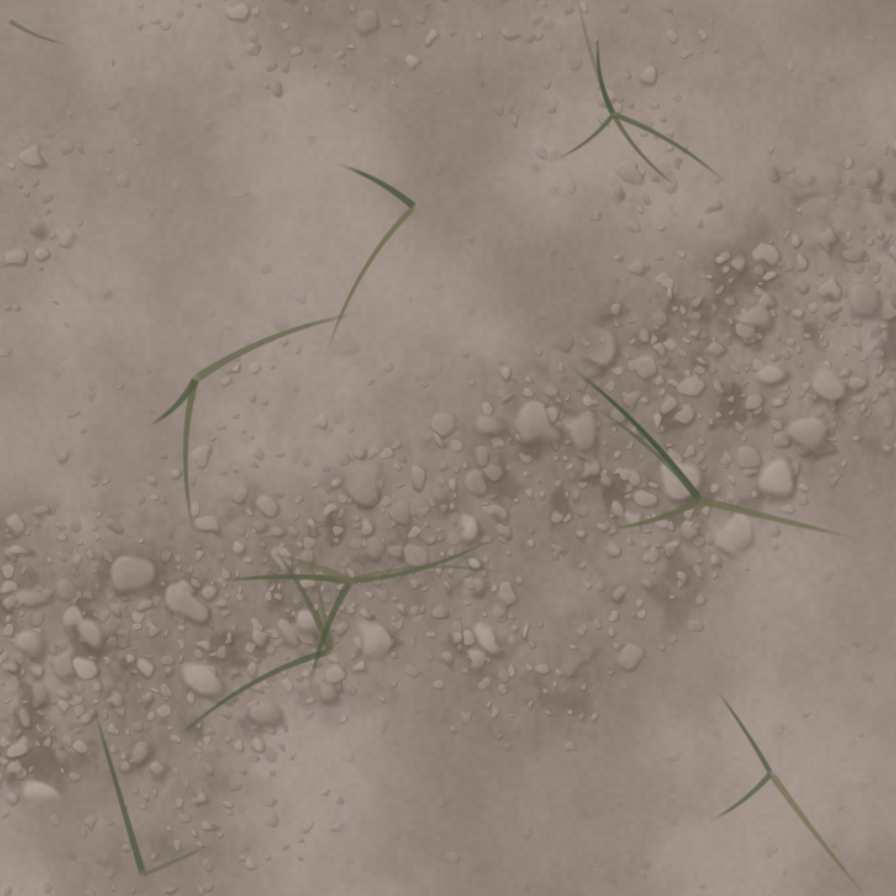
Write a WebGL 2 fragment shader that draws this texture.

```glsl
#version 300 es
precision highp float;
uniform vec2 u_resolution;
out vec4 fragColor;

const vec3 SOIL_DARK = vec3(0.550, 0.496, 0.458);
const vec3 SOIL_LIGHT = vec3(0.640, 0.582, 0.548);
const vec3 CREVICE = vec3(0.385, 0.340, 0.305);
const vec3 STONE_DARK = vec3(0.560, 0.506, 0.468);
const vec3 STONE_LIGHT = vec3(0.675, 0.618, 0.578);
const vec3 GRASS_DARK = vec3(0.255, 0.310, 0.225);
const vec3 GRASS_DRY = vec3(0.440, 0.430, 0.310);
const vec2 LIGHT_DIR = vec2(-0.55, 0.83);
const float BAND_START = 0.19;    // height of the rubble band at the left edge
const float BAND_SLOPE = 0.42;
const float EDGE_SOFTNESS = 0.0018;
const int TUFT_ROWS = 3;
const int MAX_BLADES = 5;
const float TAU = 6.2832;

// Integer hash: three values in 0..1 per cell and layer
vec3 hash3(vec2 cell, float layer) {
    uvec3 v = uvec3(ivec3(vec3(cell, layer)));
    v = v * 1664525u + 1013904223u;
    v.x += v.y * v.z; v.y += v.z * v.x; v.z += v.x * v.y;
    v ^= v >> 16u;
    v.x += v.y * v.z; v.y += v.z * v.x; v.z += v.x * v.y;
    return vec3(v >> 8u) / 16777215.0;
}

float noise(vec2 p, float layer) {
    vec2 i = floor(p), f = fract(p);
    f = f * f * (3.0 - 2.0 * f);
    float bottom = mix(hash3(i, layer).x, hash3(i + vec2(1, 0), layer).x, f.x);
    float top = mix(hash3(i + vec2(0, 1), layer).x, hash3(i + vec2(1, 1), layer).x, f.x);
    return mix(bottom, top, f.y);
}

float fbm(vec2 p, float layer) {
    float sum = 0.0, amp = 0.53;
    for (int i = 0; i < 4; i++) {
        sum += amp * noise(p, layer + float(i));
        p = mat2(0.8, 0.6, -0.6, 0.8) * p * 2.03;
        amp *= 0.5;
    }
    return sum;
}

mat2 rotation(float a) {
    return mat2(cos(a), sin(a), -sin(a), cos(a));
}

// Jittered, lumpy stones with a soft contact shadow
vec3 addStones(vec3 col, vec2 uv, float cells, float layer, float density, float contrast) {
    vec2 p = uv * cells;
    p += 0.35 * (vec2(noise(p * 2.2, layer + 1.0), noise(p * 2.2, layer + 2.0)) - 0.5);
    float blur = 0.07 + EDGE_SOFTNESS * cells * 0.5;
    for (int y = -1; y <= 1; y++)
    for (int x = -1; x <= 1; x++) {
        vec2 cell = floor(p) + vec2(x, y);
        vec3 place = hash3(cell, layer + 3.0), kind = hash3(cell, layer + 4.0);
        float present = smoothstep(kind.y - 0.08, kind.y + 0.08, density - 0.08);
        float radius = mix(0.17, 0.45, place.z * place.z);
        vec2 d = p - cell - 0.5 - 0.7 * (place.xy - 0.5);
        mat2 turn = rotation(kind.x * TAU);
        vec2 squash = vec2(1.0, 1.0 + 0.5 * kind.z);
        float stoneDist = length(turn * d * squash) - radius;
        float shadowDist = length(turn * (d + LIGHT_DIR * 0.11) * squash) - radius;
        float shadow = 1.0 - smoothstep(-0.06, 0.17, shadowDist);
        col = mix(col, CREVICE, shadow * present * contrast * 0.62);
        vec3 stone = mix(STONE_DARK, STONE_LIGHT, 0.2 + 0.75 * fract(kind.x * 7.0));
        stone += 0.07 * dot(d, LIGHT_DIR) / radius * contrast;
        float cover = 1.0 - smoothstep(-blur, blur, stoneDist);
        col = mix(col, stone, cover * present * mix(0.55, 0.95, contrast));
    }
    return col;
}

// Coverage of one tapering, parabolic blade rooted at the origin
float blade(vec2 p, float angle, float len, float bend, float halfWidth) {
    vec2 q = p * rotation(angle);
    float t = q.x / len;
    float side = abs(q.y - bend * len * t * t) / sqrt(1.0 + 4.0 * bend * bend * t * t);
    float w = halfWidth * (1.0 - 0.7 * clamp(t, 0.0, 1.0));
    float body = 1.0 - smoothstep(w - EDGE_SOFTNESS, w + EDGE_SOFTNESS, side);
    return body * smoothstep(-0.02, 0.04, t) * (1.0 - smoothstep(0.65, 1.0, t));
}

vec3 addGrass(vec3 col, vec2 uv) {
    for (int i = 0; i < TUFT_ROWS * TUFT_ROWS; i++) {
        vec2 cell = vec2(i % TUFT_ROWS, i / TUFT_ROWS);
        vec3 tuft = hash3(cell, 90.0);
        vec2 root = (cell + tuft.xy) / float(TUFT_ROWS);
        int blades = 1 + int(float(MAX_BLADES) * tuft.z * tuft.z);
        for (int j = 0; j < blades; j++) {
            vec3 form = hash3(cell, 100.0 + float(j)), look = hash3(cell, 120.0 + float(j));
            float len = mix(0.07, 0.22, form.y);
            float cover = blade(uv - root, form.x * TAU, len, 0.7 * (form.z - 0.5), mix(0.0025, 0.0052, look.x));
            col = mix(col, mix(GRASS_DARK, GRASS_DRY, look.y), cover * mix(0.55, 0.95, look.z));
        }
    }
    return col;
}

void main() {
    vec2 uv = gl_FragCoord.xy / min(u_resolution.x, u_resolution.y);

    // Rubble lies in a diagonal band, with thin patches elsewhere
    float fromBand = abs(uv.y - BAND_START - BAND_SLOPE * uv.x) + 0.35 * (fbm(uv * 5.0, 10.0) - 0.5);
    float rubble = 1.0 - smoothstep(0.05, 0.22, fromBand);
    float scatter = smoothstep(0.45, 0.70, fbm(uv * 4.0 + 3.0, 20.0));
    float density = max(rubble, 0.42 * scatter);

    // Smooth soil, upright streaks and crevices
    float tone = smoothstep(0.22, 0.78, fbm(uv * 6.0, 30.0));
    vec3 col = mix(SOIL_DARK, SOIL_LIGHT, tone);
    col += 0.035 * (fbm(uv * vec2(75.0, 42.0), 40.0) - 0.5) * (0.5 + 2.0 * density);
    float cracks = smoothstep(0.48, 0.75, fbm(uv * 32.0, 50.0));
    col = mix(col, CREVICE, (0.10 + 0.5 * cracks) * rubble);

    // Grit first, then larger stones
    col = addStones(col, uv, 62.0, 60.0, 0.10 + 0.65 * density, 0.55);
    col = addStones(col, uv, 33.0, 70.0, 0.03 + 0.62 * density, 0.75);
    col = addStones(col, uv, 16.0, 80.0, 0.02 + 0.42 * rubble, 0.85);

    col += 0.022 * (noise(uv * 170.0, 140.0) - 0.5);
    fragColor = vec4(addGrass(col, uv), 1.0);
}
```
